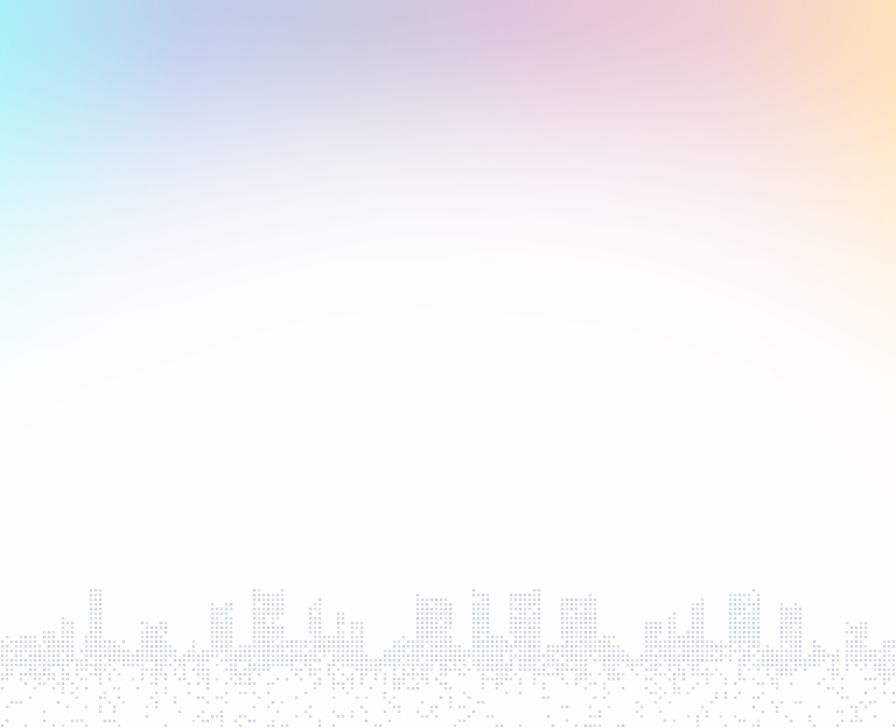
A Shadertoy shader for this background:

```glsl
const vec3 PAPER = vec3(1.0, 0.998, 0.998);
const vec3 DOT_COLOUR = vec3(0.80, 0.82, 0.86);
const float COLUMNS = 192.0;
const float MIRROR_X = 0.5645;

float hash(vec2 p) {
    vec3 q = fract(vec3(p.xyx) * 0.1031);
    q += dot(q, q.yzx + 33.33);
    return fract((q.x + q.y) * q.z);
}

float bell(float x, float centre, float width) {
    float t = (x - centre) / width;
    return exp(-t * t);
}

// Horizontal colour ramp through evenly spaced stops
vec3 skyRamp(float x) {
    vec3 stops[6] = vec3[6](
        vec3(0.67, 0.94, 0.97), vec3(0.75, 0.81, 0.93),
        vec3(0.79, 0.79, 0.87), vec3(0.88, 0.77, 0.86),
        vec3(0.93, 0.81, 0.83), vec3(1.00, 0.88, 0.73));
    vec3 colour = stops[0];
    for (int i = 1; i < 6; i++) {
        colour = mix(colour, stops[i], clamp(x * 5.0 - float(i - 1), 0.0, 1.0));
    }
    return colour;
}

// The glow reaches further down at the sides, most of all on the right
float skyGlow(vec2 uv) {
    float side = pow(abs(2.0 * uv.x - 1.0), 2.3);
    float reach = mix(0.205, mix(0.32, 0.36, uv.x), side);
    return exp(-pow((1.0 - uv.y) / reach, 1.9));
}

// Mirrored towers as left, right and top, in canvas widths
float skylineHeight(float x) {
    vec3 towers[11] = vec3[11](
        vec3(0.016, 0.039, 0.159), vec3(0.060, 0.102, 0.151),
        vec3(0.156, 0.173, 0.125), vec3(0.181, 0.189, 0.133),
        vec3(0.207, 0.223, 0.148), vec3(0.249, 0.285, 0.155),
        vec3(0.303, 0.331, 0.144), vec3(0.376, 0.406, 0.123),
        vec3(0.451, 0.465, 0.161), vec3(0.483, 0.499, 0.125),
        vec3(0.521, 0.557, 0.107));
    float d = abs(x - MIRROR_X);
    float top = 0.097 + 0.022 * (hash(vec2(floor(d * 64.0), 3.0)) - 0.5);
    top -= 0.010 * bell(d, 0.142, 0.014) + 0.025 * bell(d, 0.363, 0.012);
    for (int i = 0; i < 11; i++) {
        float inside = step(towers[i].x, d) * step(d, towers[i].y);
        float roof = 0.008 * hash(vec2(floor(d * 96.0), float(i)));
        top = max(top, inside * (towers[i].z - roof));
    }
    // Extra block beside the central tower
    float block = step(0.568, x) * step(x, 0.587);
    return max(top, block * 0.151);
}

// Chance that a window is lit, thinning out towards the ground
float windowDensity(vec2 p) {
    float drift = 0.022 * (hash(vec2(floor(p.x * 64.0), 9.0)) - 0.5);
    return mix(0.16, 0.93, smoothstep(0.040, 0.082, p.y + drift));
}

// Square dot with edges one pixel wide
float squareDot(vec2 local, float halfSize, float pixel) {
    vec2 cover = clamp((halfSize - abs(local)) / pixel + 0.5, 0.0, 1.0);
    return cover.x * cover.y;
}

float skylineDots(vec2 p, float pixel) {
    vec2 grid = p * COLUMNS;
    vec2 cell = floor(grid);
    vec2 centre = (cell + 0.5) / COLUMNS;
    float built = step(centre.y, skylineHeight(centre.x));
    float lit = step(hash(cell), windowDensity(centre));
    float strength = mix(0.65, 1.0, hash(cell + 71.0));
    return built * lit * strength * squareDot(grid - cell - 0.5, 0.29, pixel * COLUMNS);
}

void mainImage(out vec4 fragColor, in vec2 fragCoord) {
    vec2 uv = fragCoord / iResolution.xy;
    vec2 p = fragCoord / iResolution.x;

    // Sky
    vec3 colour = mix(PAPER, skyRamp(uv.x), skyGlow(uv));

    // Dotted skyline
    colour = mix(colour, DOT_COLOUR, skylineDots(p, 1.0 / iResolution.x));

    fragColor = vec4(colour, 1.0);
}
```
